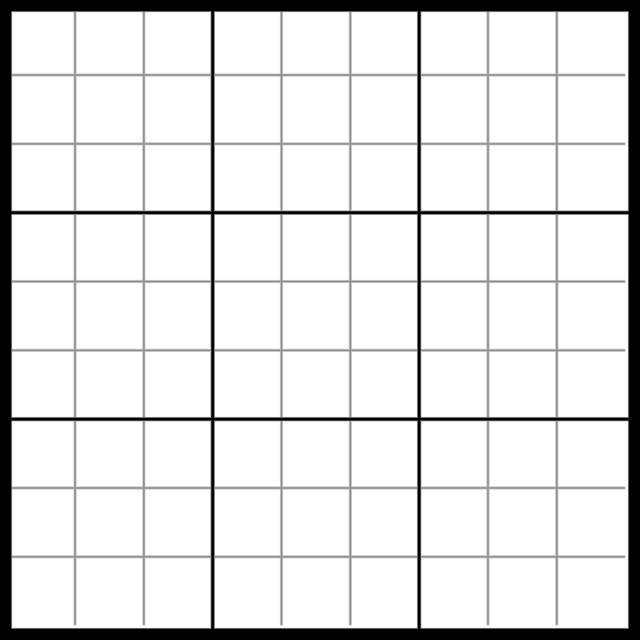
Give the GLSL for this pattern, as a Shadertoy shader.

```glsl
#define CELLS 9.0
#define BLOCK 3.0
#define PITCH 0.10754
#define ORIGIN 0.0097
#define BORDER 0.0182
#define THIN_HALF 0.0018
#define THICK_HALF 0.0027
#define THIN_END 0.977
#define SOFTNESS 0.0018
#define THIN_INK 0.45

// Coverage of a soft edge: 1 where d is negative, 0 where positive.
float cover(float d) {
    float soft = max(SOFTNESS, 0.5 / min(iResolution.x, iResolution.y));
    return 1.0 - smoothstep(-soft, soft, d);
}

// Ink of the parallel lines crossing one axis; along runs down their length.
float ruledLines(float across, float along) {
    float index = clamp(round((across - ORIGIN) / PITCH), 1.0, CELLS - 1.0);
    float dist = abs(across - ORIGIN - index * PITCH);
    bool isThick = mod(index, BLOCK) < 0.5;

    // Thin lines stop just short of the far border.
    float thin = THIN_INK * cover(dist - THIN_HALF) * cover(along - THIN_END);
    return isThick ? cover(dist - THICK_HALF) : thin;
}

void mainImage(out vec4 fragColor, in vec2 fragCoord) {
    // Measure from the upper left corner.
    vec2 p = fragCoord / iResolution.xy;
    p.y = 1.0 - p.y;

    // Grid
    float ink = max(ruledLines(p.x, p.y), ruledLines(p.y, p.x));

    // Outer frame
    vec2 edge = min(p, 1.0 - p);
    ink = max(ink, cover(min(edge.x, edge.y) - BORDER));

    fragColor = vec4(vec3(1.0 - ink), 1.0);
}
```
